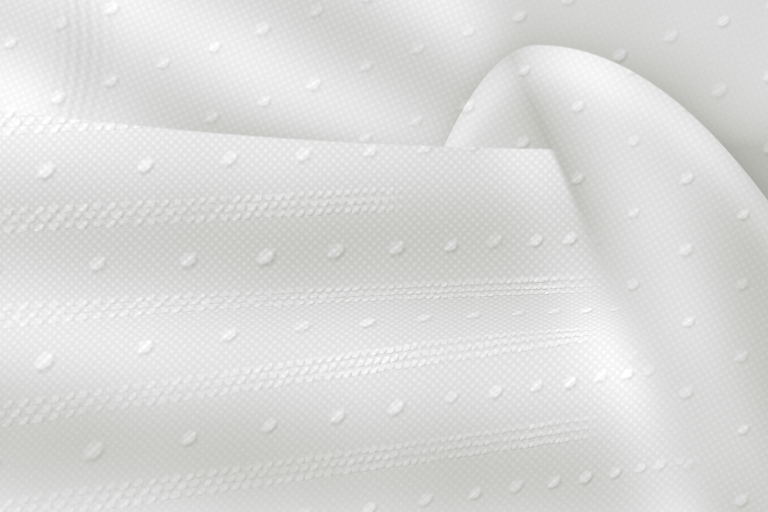
Give the GLSL for this texture, as a WebGL 2 fragment shader.

```glsl
#version 300 es
precision highp float;
// White woven cloth in soft folds: a front panel, a curled right panel and a back sheet.
// Each panel has its own light, a plain weave and a lattice of slanted raised tufts;
// the front panel also carries dobby stripes that shrink towards the right.

#define THREAD 0.0088       // pitch of the weave
#define WEAVE_DEPTH 0.026   // contrast of the weave
#define STRIPE_STEP 0.19    // distance between front stripes
#define STRIPE_ROW 0.09     // row pitch inside a stripe, in stripe steps
#define TUFT_SIZE 0.021     // half length of the largest tuft
#define TUFT_LIGHT 0.085
#define TUFT_SHADE 0.075
#define FIBRE 0.012         // strength of the fibre noise
#define WARM_SHADE vec3(0.0, 0.0, 0.02)

uniform vec2 u_resolution;
out vec4 outColor;

const float PI = 3.14159265;

vec2 hash2(vec2 p) {
  vec3 q = fract(p.xyx * vec3(0.1031, 0.1030, 0.0973));
  q += dot(q, q.yzx + 33.33);
  return fract((q.xx + q.yz) * q.zy);
}

float gradientNoise(vec2 p) {
  vec2 i = floor(p), f = p - i;
  vec2 s = f * f * f * (f * (f * 6.0 - 15.0) + 10.0);
  vec4 corner;
  for (int k = 0; k < 4; k++) {
    vec2 o = vec2(k & 1, k >> 1);
    corner[k] = dot(hash2(i + o) * 2.0 - 1.0, f - o);
  }
  return mix(mix(corner.x, corner.y, s.x), mix(corner.z, corner.w, s.x), s.y);
}

float bell(float x, float width) { return exp(-x * x / (width * width)); }

// Raised slanted floats with a shadow at their lower right; d is in tuft lengths.
float tuft(vec2 d) {
  mat2 turn = mat2(0.82, -0.57, 0.57, 0.82);
  vec2 a = turn * d, b = turn * (d - vec2(0.22, -0.38));
  float body = smoothstep(1.25, 0.65, length(a * vec2(1.0, 1.5)));
  float shade = smoothstep(1.35, 0.6, length(b * vec2(1.0, 1.5))) * (1.0 - body);
  return TUFT_LIGHT * body * (0.75 + 0.25 * cos(a.y * 9.0)) - TUFT_SHADE * shade;
}

// One tuft per lattice cell; basis maps cell units to canvas units.
float tufts(vec2 cell, mat2 basis, float size) {
  vec2 id = round(cell), rnd = hash2(id + 40.0);
  vec2 d = basis * (cell - id) + (rnd - 0.5) * size * 0.45;
  return tuft(d / (size * mix(0.85, 1.1, rnd.x))) * mix(0.55, 1.0, rnd.y);
}

float weave(vec2 p) {
  vec2 t = p / THREAD + 0.35 * gradientNoise(p * 22.0);
  float checker = cos(PI * t.x) * cos(PI * t.y);
  float gaps = cos(2.0 * PI * t.x) + cos(2.0 * PI * t.y);
  return WEAVE_DEPTH * (checker + 0.18 * gaps) * smoothstep(1.0, 3.0, THREAD * u_resolution.y);
}

float backSheet(vec2 p, float aboveArc, float aboveRidge) {
  float slope = dot(p - vec2(0.5, 1.0), vec2(0.49, 0.87));
  float right = smoothstep(0.85, 1.05, p.x);
  float light = mix(0.88 + 0.05 * cos(slope * 21.0 + 2.4), 0.86, right);
  light += 0.06 * bell(length(p - vec2(0.05, 0.92)), 0.25);
  light -= 0.09 * exp(-max(aboveRidge, 0.0) / 0.05) * smoothstep(0.1, 0.8, p.x);
  light -= 0.10 * exp(-max(aboveArc, 0.0) / 0.07) * smoothstep(0.8, 1.0, p.x);
  // Sheer curved stripe near the upper left
  float bend = p.x - 0.16 + 0.9 * (p.y - 0.92) * (p.y - 0.92);
  light += bell(bend, 0.06) * (0.015 * sin(bend * 300.0) - 0.035);
  mat2 basis = mat2(-0.100, -0.033, 0.097, -0.107);
  float raised = tufts(inverse(basis) * (p - vec2(0.516, 0.945)), basis, 0.015);
  return light + 0.75 * raised + weave(mat2(0.94, 0.34, -0.34, 0.94) * p) * mix(0.65, 0.2, right);
}

float rightPanel(vec2 p, float aboveArc, float pastSide) {
  float light = 0.85 + 0.07 * bell(aboveArc + 0.04, 0.06) + 0.04 * bell(pastSide - 0.14, 0.08);
  light -= 0.10 * exp(-abs(pastSide) / 0.05) * smoothstep(0.4, 0.62, p.y);
  light -= 0.08 * smoothstep(1.3, 1.52, p.x);
  mat2 basis = mat2(0.107, 0.070, 0.0, 0.140);
  float raised = tufts(inverse(basis) * (p - vec2(1.342, 0.514)), basis, 0.014);
  return light + 0.85 * raised + 0.55 * weave(mat2(0.97, 0.24, -0.24, 0.97) * p);
}

float frontPanel(vec2 p, float aboveRidge, float pastSide) {
  float light = 0.85 + 0.055 * cos(aboveRidge * 15.0) + 0.07 * bell(pastSide + 0.05, 0.09);
  light -= 0.05 * smoothstep(0.5, 1.1, p.x) * smoothstep(0.45, 0.62, p.y);
  light += 0.05 * bell(length(p - vec2(0.0, 0.7)), 0.3);
  // Foreshortened pattern space: u counts tufts, v counts stripes
  float shrink = max(1.0 - 0.637 * p.x, 0.12);
  float tilt = mix(0.145, 0.055, smoothstep(0.33, 0.45, p.y));
  float u = -log(shrink) / 0.139, v = (p.y - tilt * p.x) / STRIPE_STEP;
  float pitch = 0.218 * shrink, size = TUFT_SIZE * mix(0.5, 1.0, shrink);
  float row = floor(v);
  vec2 cell = vec2(u - 0.41 - 0.5 * mod(row + 1.0, 2.0), v - 0.5);
  float raised = tufts(cell, mat2(pitch, 0.0, 0.0, STRIPE_STEP), size);
  // Stripes of three staggered rows of small floats
  float stripe = round(v), w = (v - stripe) / STRIPE_ROW, line = round(w);
  vec2 stitch = vec2(u * 7.0 + 0.5 * line + 7.0 * stripe, w);
  float keep = step(abs(line), 1.0) * (1.0 - smoothstep(1.08, 1.2, p.x));
  keep *= 1.0 - smoothstep(0.55, 0.6, p.y) * smoothstep(0.72, 0.82, p.x);
  keep *= 0.75 + 0.7 * gradientNoise(vec2(u * 0.8, stripe * 3.7));
  raised += keep * tufts(stitch, mat2(pitch / 7.0, 0.0, 0.0, STRIPE_STEP * STRIPE_ROW), size * 0.55);
  float focus = mix(0.45, 1.0, smoothstep(0.1, 0.45, p.y + 0.15 * p.x));
  return light + raised * mix(0.6, 1.0, focus) + weave(vec2(p.x, p.y - tilt * p.x)) * focus;
}

void main() {
  vec2 p = gl_FragCoord.xy / u_resolution.y;
  float px = 1.5 / u_resolution.y;
  // Signed offsets from the fold edges
  float arcX = p.x - 1.05;
  float aboveArc = p.y - 0.912 + (arcX > 0.0 ? 1.5 : 5.9) * arcX * arcX;
  float aboveRidge = p.y - 0.785 + 0.13 * p.x - 0.055 * p.x * p.x;
  float pastSide = p.x - 1.12 + 0.43 * (p.y - 0.61);
  float light = backSheet(p, aboveArc, aboveRidge);
  light = mix(light, rightPanel(p, aboveArc, pastSide), smoothstep(px, -px, aboveArc));
  float soft = mix(0.07, 0.006, smoothstep(0.3, 0.65, p.y)) + px;
  float front = smoothstep(px, -px, aboveRidge) * smoothstep(soft, -soft, pastSide);
  light = mix(light, frontPanel(p, aboveRidge, pastSide), front);
  light += FIBRE * (gradientNoise(p * 150.0) + 2.0 * gradientNoise(p * 5.0));
  vec3 cloth = vec3(light) - WARM_SHADE * smoothstep(0.87, 0.73, light);
  outColor = vec4(clamp(cloth, 0.0, 1.0), 1.0);
}
```
